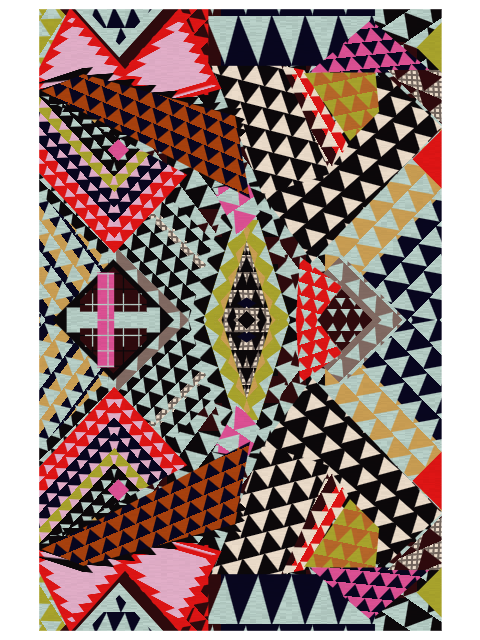
Give the GLSL for this pattern, as a WebGL 1 fragment shader.

```glsl
precision highp float;
uniform vec2 u_resolution;

const vec3 BLACK = vec3(.045, .03, .04);
const vec3 NAVY = vec3(.03, .025, .12);
const vec3 MAROON = vec3(.18, .04, .05);
const vec3 RED = vec3(.86, .08, .08);
const vec3 PINK = vec3(.87, .67, .77);
const vec3 MAGENTA = vec3(.85, .31, .57);
const vec3 OLIVE = vec3(.65, .63, .17);
const vec3 TAN = vec3(.78, .61, .32);
const vec3 ORANGE = vec3(.65, .25, .05);
const vec3 CREAM = vec3(.91, .85, .78);
const vec3 TAUPE = vec3(.5, .41, .38);
vec3 col;

float hash(vec2 p) {
  vec3 q = fract(p.xyx * .1031);
  q += dot(q, q.yzx + 33.33);
  return fract((q.x + q.y) * q.z);
}

// Coverage from a signed distance, positive inside
float cover(float d) { return clamp(d * u_resolution.y / 8.5 + .5, 0., 1.); }

float side(vec2 p, vec2 a, vec2 b) {
  vec2 e = normalize(b - a);
  return e.x * (p.y - a.y) - e.y * (p.x - a.x);
}

// Convex quad with counterclockwise corners
float quad(vec2 p, vec4 a, vec4 b) {
  return min(min(side(p, a.xy, a.zw), side(p, a.zw, b.xy)),
    min(side(p, b.xy, b.zw), side(p, b.zw, a.xy)));
}

// Staggered rows of leaning triangles
float teeth(vec2 p, float angle, float w, float h) {
  vec2 d = vec2(cos(angle), sin(angle));
  vec2 q = vec2(dot(p, d) / w, (p.y * d.x - p.x * d.y) / h);
  float x = fract(q.x + floor(q.y) * .37), y = fract(q.y);
  return min(min(x - .4 * y, 1. - .6 * y - x) * w * .8, y * h) + .005;
}

void fill(float shape, vec3 c) { col = mix(col, c, cover(shape)); }

void sew(float shape, vec3 ground, vec3 motif, float t) {
  fill(shape, mix(ground, motif, cover(t)));
}

vec3 plaid(vec2 p) {
  vec2 g = abs(fract(p * 16. + p.yx) - .5);
  return mix(CREAM, TAUPE * .5, .7 * smoothstep(.2, .4, max(g.x, g.y)));
}

void main() {
  vec2 uv = gl_FragCoord.xy / u_resolution * vec2(5.76, 7.68);
  vec2 p = vec2(uv.x, abs(uv.y - 3.84));
  float grain = hash(floor(uv * vec2(14., 70.)));
  vec3 pale = vec3(.7, .79, .76) + .05 * (grain - .5);

  // Pale ground with dark scraps
  vec3 scrap = mix(BLACK, MAROON, step(.75, hash(floor(p * 3.))));
  sew(1., pale, scrap, teeth(p, -.93, .27, .27));

  // Tan and navy flanks
  float row = step(.4, fract(dot(p, vec2(.8, .6)) * 2.5));
  sew(1.3 - p.x, pale, mix(NAVY, TAN, row), teeth(p, -.93, .23, .22));
  float flank = side(p, vec2(3.75, .7), vec2(5.3, 2.3));
  sew(min(-flank, p.x - 3.9), pale, mix(NAVY, TAN, cover(flank + .55)), teeth(p, .8, .3, .27));

  // Left chevrons and stepped diamond
  float reach = p.x + p.y;
  vec3 spike = mix(BLACK, plaid(p), step(abs(reach - 3.1), .08));
  sew(min(3.5 - reach, min(reach - 2., 2.6 - p.x)), pale, spike, teeth(p, 2.36, .21, .17));
  sew(min(2.27 - reach, p.x - 1.3), pale, TAUPE, teeth(p, 2.36, .36, .2));
  vec2 c = vec2(abs(p.x - 1.36), p.y);
  fill((.73 - c.x - c.y) * .7, BLACK);
  fill(max(min(.56 - c.x, .15 - c.y), min(.34 - c.x, .32 - c.y)), pale);
  vec2 cell = abs(fract(p * 5.4) - .5);
  float brick = (.46 - max(cell.x, cell.y)) * .18;
  fill(min(brick, min(.4 - c.x, min(.64 - c.x - c.y, c.y - .1))), MAROON);
  sew(min(.1 - abs(p.x - 1.27), .57 - p.y), pale, MAGENTA, brick);

  // Central eye and its rings
  vec2 e = vec2(abs(p.x - 2.96), p.y);
  float rim = dot(e - vec2(.3, 0.), vec2(.953, .301));
  vec2 ring = vec2(dot(e, vec2(-.301, .953)), rim);
  sew(min(.38 - rim, 1.6 - p.y), pale, scrap, teeth(ring, 0., .27, .2));
  sew(min(.21 - rim, 1.2 - p.y), pale, OLIVE, teeth(ring - .08, 0., .3, .13));
  sew(min(.085 - rim, 1.15 - p.y), OLIVE, TAN, teeth(ring, 0., .3, .085) - .01);
  sew(-rim, plaid(p), BLACK, teeth(e + .06, 0., .16, .21));
  fill(.07 - abs(p.y - .2) - e.x * .6, NAVY);
  sew(.16 - e.x - e.y, plaid(p), BLACK, .11 - e.x - e.y);
  float bow = quad(p, vec4(2.55, 1.58, 2.85, 1.), vec4(3.12, 1.3, 2.98, 1.65));
  sew(bow, pale, MAGENTA, teeth(p, .6, .36, .25));

  // Right nested diamond and red fan
  float nest = abs(p.x - 4.1) + p.y;
  sew(min(.78 - nest, p.x - 3.8), pale, TAUPE, teeth(p, 2.36, .28, .2));
  fill(.48 - nest, TAUPE);
  sew(.37 - nest, pale, MAROON, teeth(p, 0., .16, .13) + .012);
  float fan = quad(p, vec4(3.55, 0., 3.8, -.01), vec4(4.1, .4, 3.6, .76));
  sew(fan, pale, RED, teeth(p, -.3, .18, .15) + .012);

  // Large black and cream wings
  float arm = quad(p, vec4(3.15, 1.5, 3.75, .7), vec4(5.3, 2.32, 4.6, 2.97));
  sew(arm, BLACK, CREAM, teeth(p, .72, .29, .26) - .02);
  float wing = quad(p, vec4(2.5, 3.15, 3.15, 1.5), vec4(3.95, 1.75, 3.45, 3.05));
  sew(wing, BLACK, CREAM, teeth(p, -.25, .27, .25) - .01);
  fill(p.x - 4.95 - abs(p.y - 1.93), RED);
  float bolt = quad(p, vec4(3.38, 3.05, 3.95, 1.8), vec4(4.18, 2.1, 3.65, 3.));
  sew(bolt, CREAM, mix(MAROON, RED, step(9.25, p.x * 1.8 + p.y)), teeth(p, -1.05, .25, .19));
  float kite = quad(p, vec4(3.65, 2.96, 4.2, 2.15), vec4(4.55, 2.5, 4.5, 3.02));
  sew(kite, OLIVE, mix(TAN, ORANGE, .6), teeth(p, .2, .22, .2));

  // Left nested V in red, navy and olive
  vec2 v = vec2(abs(p.x - 1.37), p.y - .8);
  vec2 bend = vec2(dot(v, vec2(.68, .73)), dot(v, vec2(-.73, .68)));
  float depth = bend.y * 8.;
  vec3 band = mix(RED, NAVY, step(2., depth));
  band = mix(band, OLIVE, step(4., depth));
  band = mix(band, BLACK, step(5., depth));
  float vee = min(bend.y, side(p, vec2(2.25, 1.74), vec2(.47, 2.7)));
  sew(vee, mix(PINK, pale, step(5., depth)), band, teeth(bend, 0., .18, .125) + .01);
  fill(.13 - abs(p.x - 1.42) - abs(p.y - 2.04), MAGENTA);

  // Top edge: spikes, corner scraps and wedge
  vec3 peak = mix(MAROON, NAVY, step(2.65, p.x));
  sew(min(p.y - 3.05, p.x - 2.3), pale, peak, teeth(p - vec2(2.3, 3.05), 0., .4, .6));
  sew(min(p.y - 3., p.x - 4.5), pale, scrap, teeth(p, .6, .35, .3));
  sew(min(p.y - 2.7, 2.5 - p.x), MAROON, RED, teeth(p, .8, .2, .18));
  sew(min(p.y - 2.8, .85 - p.x), pale, OLIVE, teeth(p, 1., .25, .22));
  float wedge = p.y - 2.95 - abs(p.x - 1.43) * 1.1;
  sew(wedge, MAROON, pale, wedge - .2);
  sew(wedge - .35, pale, NAVY, teeth(p, 0., .22, .25));

  // Pink petals with toothed red hems
  float jag = .22 * abs(fract(p.y * 7. - p.x * 2.) - .5);
  vec2 fold = vec2(abs(p.x - 1.5), p.y);
  float petal = quad(fold, vec4(0., 2.95, .4, 2.6), vec4(1.1, 2.8, .65, 3.68));
  sew(petal + .04, RED, PINK, petal - jag);

  // Orange sash with a jagged black hem
  float sash = quad(p, vec4(.5, 2.75, 3., 1.46), vec4(2.82, 2.45, 1., 2.95));
  fill(min(sash + jag, p.y - 2.2), BLACK);
  sew(sash, NAVY, ORANGE, teeth(p, -.4, .22, .17));

  // Right corner patches
  float fin = min(p.y - 2.97, 3.6 - p.y - abs(p.x - 4.45) * .85);
  sew(fin, NAVY, MAGENTA, teeth(p, .1, .21, .16));
  sew(min(3. - p.y, reach - 7.65), MAROON, plaid(p), teeth(p, -.4, .35, .25));
  fill(p.x - 5. - abs(p.y - 3.27), OLIVE);

  // Cloth grain and white margin
  col *= .98 + .04 * grain;
  float cloth = min(2.415 - abs(p.x - 2.885), 3.73 - p.y);
  gl_FragColor = vec4(mix(vec3(1.), col, cover(cloth)), 1.);
}
```
